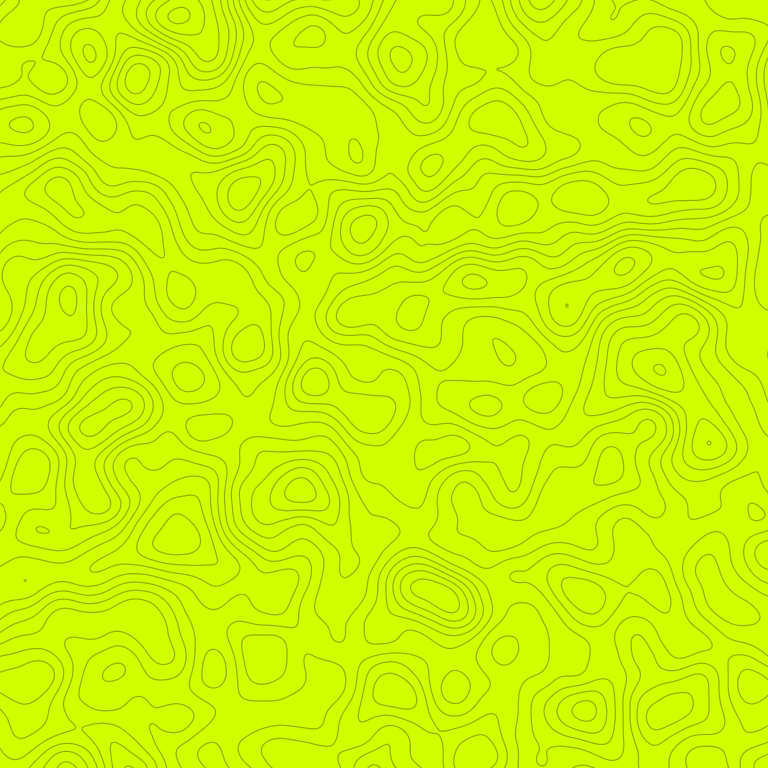
This pattern is drawn by a Shadertoy shader. Its source:

```glsl
#define GROUND vec3(0.82, 1.0, 0.0)
#define INK vec3(0.57, 0.70, 0.0)
#define HILLS 7.4          // noise cells across the canvas
#define DETAIL 0.30        // strength of the finer octave
#define INTERVAL 0.100     // height between two contours
#define LINE_WIDTH 0.0016  // in canvas heights
#define SEED 17

// Integer hash: lattice point to a vector in [-1, 1]^2
vec2 hashGradient(ivec2 cell) {
    uvec2 v = uvec2(cell + SEED) * 1664525u + 1013904223u;
    v.x += v.y * 1664525u;
    v.y += v.x * 1664525u;
    v ^= v >> 16u;
    v.x += v.y * 1664525u;
    v.y += v.x * 1664525u;
    v ^= v >> 16u;
    return vec2(v & 65535u) / 32767.5 - 1.0;
}

// Gradient noise: x = height, yz = slope
vec3 noiseWithSlope(vec2 p) {
    ivec2 cell = ivec2(floor(p));
    vec2 f = fract(p);
    vec2 u = f * f * f * (f * (f * 6.0 - 15.0) + 10.0);
    vec2 du = 30.0 * f * f * (f - 1.0) * (f - 1.0);

    vec2 ga = hashGradient(cell);
    vec2 gb = hashGradient(cell + ivec2(1, 0));
    vec2 gc = hashGradient(cell + ivec2(0, 1));
    vec2 gd = hashGradient(cell + ivec2(1, 1));
    float a = dot(ga, f);
    float b = dot(gb, f - vec2(1.0, 0.0));
    float c = dot(gc, f - vec2(0.0, 1.0));
    float d = dot(gd, f - 1.0);

    float height = mix(mix(a, b, u.x), mix(c, d, u.x), u.y);
    vec2 slope = mix(mix(ga, gb, u.x), mix(gc, gd, u.x), u.y)
               + du * vec2(mix(b - a, d - c, u.y), mix(c - a, d - b, u.x));
    return vec3(height, slope);
}

// Broad hills plus a rotated octave of twice the frequency
vec3 terrain(vec2 uv) {
    mat2 coarse = HILLS * mat2(0.8, 0.6, -0.6, 0.8);
    mat2 fine = 2.0 * HILLS * mat2(0.96, -0.28, 0.28, 0.96);
    vec3 hills = noiseWithSlope(coarse * uv + 3.7);
    vec3 bumps = noiseWithSlope(fine * uv + 41.3);
    return vec3(hills.x + DETAIL * bumps.x,
                hills.yz * coarse + DETAIL * bumps.yz * fine);
}

void mainImage(out vec4 fragColor, in vec2 fragCoord) {
    float pixel = 1.0 / iResolution.y;
    vec3 land = terrain(fragCoord * pixel);

    // Distance to the nearest contour, in canvas units
    float offset = abs(fract(land.x / INTERVAL) - 0.5) * INTERVAL;
    float dist = offset / max(length(land.yz), 1e-4);

    // Box-filtered coverage of a line of constant width
    vec2 edges = 0.5 + (vec2(0.5, -0.5) * LINE_WIDTH - dist) / pixel;
    edges = clamp(edges, 0.0, 1.0);
    fragColor = vec4(mix(GROUND, INK, edges.x - edges.y), 1.0);
}
```
